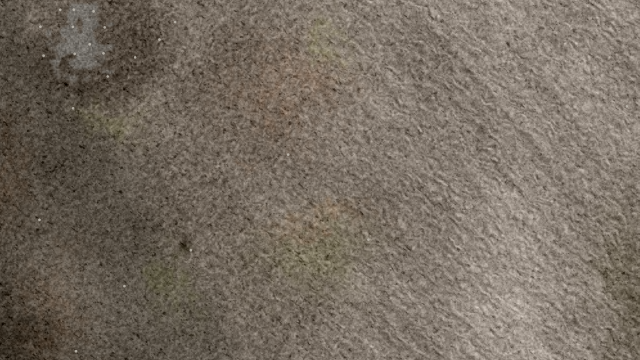
This texture is drawn by a Shadertoy shader. Its source:

```glsl
// Dry grass field seen from above: dark scrub on the left, trodden beige
// turf on the right. Broad tone comes from soft warped blots, the turf from
// slanted noise lit as relief, with wheel tracks and pale stones on top.

float hash(vec2 p) {
    vec3 q = fract(vec3(p.xyx) * 0.1031);
    q += dot(q, q.yzx + 33.33);
    return fract((q.x + q.y) * q.z);
}

float noise(vec2 p) {
    vec2 i = floor(p), f = fract(p);
    f = f * f * (3.0 - 2.0 * f);
    return mix(mix(hash(i), hash(i + vec2(1, 0)), f.x),
               mix(hash(i + vec2(0, 1)), hash(i + vec2(1, 1)), f.x), f.y);
}

float fbm(vec2 p) {
    float sum = 0.0, gain = 0.5;
    for (int i = 0; i < 4; i++) {
        sum += gain * noise(p);
        p = mat2(1.6, 1.2, -1.2, 1.6) * p + 17.3;
        gain *= 0.5;
    }
    return sum;
}

// Clumps stretched along an angle
float tufts(vec2 p, float angle, vec2 scale) {
    float c = cos(angle), s = sin(angle);
    vec2 q = vec2(c * p.x + s * p.y, c * p.y - s * p.x) * scale + 90.0;
    return 0.6 * noise(q) + 0.4 * noise(q * 2.1 + 31.0);
}

// Clumps with a lit flank and a shaded one across their length
float relief(vec2 p, float angle, vec2 scale) {
    vec2 flank = 0.008 * vec2(-sin(angle), cos(angle));
    return tufts(p, angle, scale) - 0.75 * tufts(p + flank, angle, scale) - 0.125;
}

float blot(vec2 p, vec2 centre, vec2 radii) {
    vec2 d = (p - centre) / radii;
    return exp(-dot(d, d));
}

float track(float across, float offset) {
    float d = (across - offset) / 0.007;
    return exp(-d * d) - 0.6 * exp(-(d - 2.0) * (d - 2.0));
}

void mainImage(out vec4 fragColor, in vec2 fragCoord) {
    vec2 p = fragCoord / iResolution.y;
    vec2 wobble = vec2(fbm(p * 9.0), fbm(p * 9.0 + 50.0)) - 0.47;
    vec2 w = p + 0.16 * wobble;
    vec2 ragged = w + 0.08 * (vec2(noise(p * 45.0), noise(p * 45.0 + 70.0)) - 0.5);

    // Broad tone, from scrub to pale turf
    float edge = dot(ragged, vec2(0.845, 0.54)) - 0.6;
    float scrub = 1.0 - smoothstep(-0.1, 0.1, edge);
    float pale = smoothstep(0.5, 1.5, w.x);
    float tone = 0.44 - 0.075 * scrub + 0.135 * pale;
    tone += 0.16 * (fbm(p * 5.0 + 7.0) - 0.47);

    // Worn circle with a lighter path around it
    float ring = length((w - vec2(0.3, 0.88)) * vec2(1.0, 1.1));
    tone -= 0.065 * (1.0 - smoothstep(0.15, 0.21, ring));
    tone += 0.045 * exp(-pow((ring - 0.23) / 0.035, 2.0)) * smoothstep(0.2, 0.45, p.x);

    // Dark corners and bleached ground
    tone -= 0.17 * blot(ragged, vec2(0.03, 0.02), vec2(0.13, 0.14));
    tone -= 0.06 * blot(ragged, vec2(0.0, 0.5), vec2(0.07, 0.3));
    tone -= 0.14 * blot(ragged, vec2(1.78, 0.2), vec2(0.12, 0.26));
    tone += 0.05 * blot(ragged, vec2(1.42, 0.05), vec2(0.2, 0.1));
    tone -= 0.2 * blot(p + 0.04 * wobble, vec2(0.52, 0.325), vec2(0.016));

    // Wheel tracks and faint rows running down to the right
    float across = dot(p, vec2(0.747, 0.665)) + 0.02 * wobble.x;
    float along = dot(p, vec2(0.665, -0.747));
    float worn = smoothstep(0.3, 0.65, noise(vec2(along * 9.0, across * 9.0)));
    float field = smoothstep(0.7, 1.2, p.x);
    tone -= 0.05 * field * worn * (track(across, 1.39) + track(across, 1.505));
    tone += 0.07 * field * (noise(vec2(across * 36.0, along * 6.0)) - 0.5);

    // Turf relief: short clumps both ways, turning along the rows at the right
    vec2 warped = p + 0.018 * (vec2(noise(p * 40.0), noise(p * 40.0 + 40.0)) - 0.5);
    float upward = relief(warped, 0.75, vec2(62.0, 92.0));
    float downward = relief(warped, -0.68, vec2(46.0, 104.0));
    float turning = smoothstep(0.5, 1.3, w.x);
    float turf = upward * mix(0.75, 0.3, turning) + downward * mix(0.5, 1.0, turning);
    float grit = noise(p * 165.0) + noise(p * 280.0 + 9.0) - 1.0;
    float pits = smoothstep(0.62, 0.95, tufts(p, -0.6, vec2(85.0, 125.0)));
    tone += 0.25 * turf * (1.0 - 0.45 * scrub);
    tone += 0.115 * grit;
    tone += 0.035 * scrub * (noise(p * 85.0 + 20.0) - 0.5);
    tone -= 0.16 * pits;

    vec3 color = vec3(tone, tone - 0.04, tone - 0.083 + 0.004 * pale);

    // Rusty straw
    float rust = blot(ragged, vec2(0.8, 0.76), vec2(0.16, 0.13));
    rust += blot(ragged, vec2(0.89, 0.39), vec2(0.14, 0.035));
    rust += 0.8 * blot(ragged, vec2(0.17, 0.13), vec2(0.09, 0.16));
    rust += 0.7 * blot(ragged, vec2(0.02, 0.52), vec2(0.05, 0.15));
    rust += 0.8 * blot(ragged, vec2(0.675, 0.54), vec2(0.03));
    rust *= 0.4 + 1.1 * noise(p * vec2(70.0, 38.0));
    color += rust * vec3(0.025, -0.004, -0.022);

    // Living grass
    float green = blot(ragged, vec2(0.33, 0.66), vec2(0.08, 0.05));
    green += blot(ragged, vec2(0.49, 0.22), vec2(0.05, 0.09));
    green += blot(ragged, vec2(0.87, 0.28), vec2(0.14, 0.11));
    green += 1.2 * blot(ragged, vec2(0.93, 0.87), vec2(0.05, 0.07));
    green += 0.5 * blot(ragged, vec2(1.75, 0.22), vec2(0.1, 0.2));
    color += green * vec3(0.0, 0.012, -0.035);
    color += scrub * vec3(-0.006, 0.004, 0.006);

    // Gravel heap
    float gravel = smoothstep(0.3, 0.7, blot(ragged, vec2(0.243, 0.885), vec2(0.075, 0.08)));
    color = mix(color, vec3(0.48, 0.47, 0.45) + 0.14 * grit, 0.8 * gravel);

    // Scattered pale stones, denser in the worn circle
    vec2 cell = floor(p * 22.0);
    vec2 spot = 0.25 + 0.5 * vec2(hash(cell + 3.0), hash(cell + 8.0));
    float chance = ring < 0.2 ? 0.2 : 0.008;
    float stone = step(hash(cell + 60.0), chance);
    stone *= 1.0 - smoothstep(0.04, 0.12, length(fract(p * 22.0) - spot));
    color = mix(color, vec3(0.78, 0.76, 0.72), 0.8 * stone);

    fragColor = vec4(clamp(color, 0.0, 1.0), 1.0);
}
```
